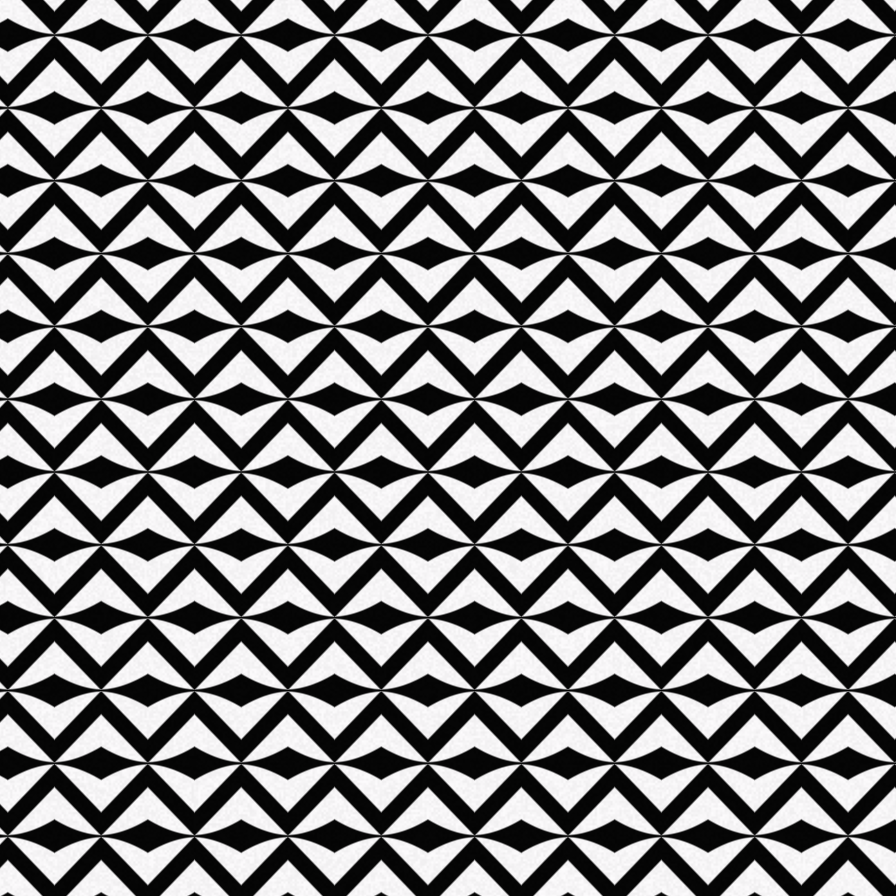
A Shadertoy shader for this pattern:

```glsl
// Staggered rows of white bow-like chevrons on black: each repeat is a white
// rhombus with a concave black lens across its waist, offset by half a column
// on alternate rows. Signed distances in canvas units, plus a faint paper grain.

float hash(vec2 p) {
    vec3 q = fract(p.xyx * 0.1031);
    q += dot(q, q.yzx + 33.33);
    return fract((q.x + q.y) * q.z);
}

float valueNoise(vec2 p) {
    vec2 cell = floor(p);
    vec2 f = fract(p);
    f = f * f * (3.0 - 2.0 * f);
    float low = mix(hash(cell), hash(cell + vec2(1.0, 0.0)), f.x);
    float high = mix(hash(cell + vec2(0.0, 1.0)), hash(cell + vec2(1.0)), f.x);
    return mix(low, high, f.y);
}

// Straight-sided rhombus, negative inside
float rhombus(vec2 p, vec2 halfSize) {
    return (dot(p, 1.0 / halfSize) - 1.0) / length(1.0 / halfSize);
}

// Lens with concave sides that thins to a hairline at both ends
float concaveLens(vec2 p, float halfWidth) {
    float t = max(1.0 - p.x / halfWidth, 0.0);
    float height = 0.0012 + 0.0174 * pow(t, 1.8);
    float slope = 0.0174 * 1.8 / halfWidth * pow(t, 0.8);
    return (p.y - height) / sqrt(1.0 + slope * slope);
}

void mainImage(out vec4 fragColor, in vec2 fragCoord) {
    vec2 p = fragCoord / iResolution.y;
    p.y = 1.0 - p.y;

    // Column and row spacing
    vec2 pitch = vec2(0.1042, 0.08127);
    vec2 grid = (p - vec2(0.1129, 0.0392)) / pitch;

    // Rhombi reach past their row, so join the rows above and below
    float white = 1.0;
    for (int i = 0; i < 2; i++) {
        float row = floor(grid.y) + float(i);
        float column = grid.x + 0.5 * mod(row, 2.0);
        vec2 local = abs(vec2(fract(column + 0.5) - 0.5, grid.y - row)) * pitch;
        float shape = max(rhombus(local, vec2(0.0525, 0.0547)),
                          -concaveLens(local, 0.5 * pitch.x));
        white = min(white, shape);
    }

    // Softened edges
    float soft = max(0.0013, 0.65 / iResolution.y);
    float ink = smoothstep(-soft, soft, white);

    // Fine grain, strongest on the white
    float grain = valueNoise(p * 400.0) - 0.5;
    vec3 paper = vec3(0.965, 0.96, 0.965) + 0.05 * grain;
    vec3 black = vec3(0.02) + 0.012 * grain;
    fragColor = vec4(mix(paper, black, ink), 1.0);
}
```
